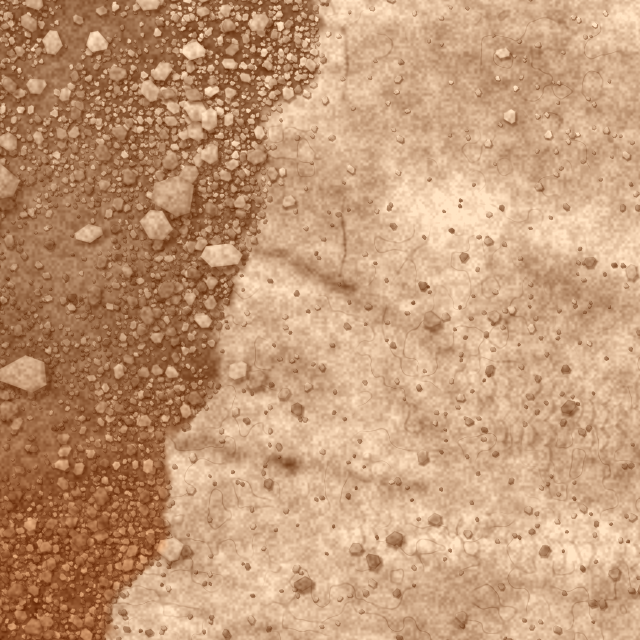
Give the GLSL for this texture, as a Shadertoy shader.

```glsl
// Aerial view of rust-brown gravel and boulders meeting pale, tyre-marked dry earth
#define DARK vec3(0.42, 0.21, 0.07)
#define PALE vec3(0.95, 0.82, 0.69)
#define GROUND_TONE 0.79
#define DIRT_TONE 0.36
#define MOTTLE 0.5
#define GRAIN 0.24
#define GRAVEL 0.85
#define SHADOW 0.5
#define TREAD 0.2

float hash(vec2 p) {
  vec3 q = fract(vec3(p.xyx) * 0.1031);
  q += dot(q, q.yzx + 33.33);
  return fract((q.x + q.y) * q.z);
}

float noise(vec2 p) {
  vec2 i = floor(p), f = fract(p);
  f = f * f * (3.0 - 2.0 * f);
  return mix(mix(hash(i), hash(i + vec2(1, 0)), f.x),
             mix(hash(i + vec2(0, 1)), hash(i + vec2(1, 1)), f.x), f.y);
}

float fbm(vec2 p) {
  float sum = 0.0, amp = 0.533;
  for (int i = 0; i < 4; i++) {
    sum += amp * noise(p);
    p = mat2(1.6, 1.2, -1.2, 1.6) * p + 7.3;
    amp *= 0.5;
  }
  return sum;
}

float blob(vec2 p, vec2 c, vec2 r) {
  vec2 q = (p - c) / r;
  return exp(-dot(q, q));
}

float stroke(vec2 p, vec4 s, float w) {
  vec2 d = p - s.xy, e = s.zw - s.xy;
  d -= e * clamp(dot(d, e) / dot(e, e), 0.0, 1.0);
  return exp(-dot(d, d) / (w * w));
}

// Border between gravel and earth, as x for a height
float border(float y) {
  return 0.17 + 0.085 * smoothstep(0.04, 0.16, y) + 0.07 * smoothstep(0.3, 0.4, y)
    + 0.085 * (smoothstep(0.42, 0.72, y) + smoothstep(0.8, 0.9, y));
}

float bareDirt(vec2 p) {
  return min(1.0, blob(p, vec2(0.08, 0.6), vec2(0.17, 0.14)) + blob(p, vec2(0.04, 0.29), vec2(0.11, 0.09))
    + blob(p, vec2(0.19, 0.96), vec2(0.09, 0.07)) + stroke(p, vec4(0.05, 0.82, 0.13, 0.98), 0.03));
}

// Irregular convex chip
float chip(vec2 q, float r, float seed) {
  float d = -1.0, a = seed * 6.283;
  vec2 n = vec2(cos(a), sin(a));
  for (int k = 0; k < 6; k++) {
    d = max(d, dot(q, n) - r * (0.58 + 0.42 * fract(seed * 91.7 + float(k) * 0.618)));
    n = mat2(0.5, 0.866, -0.866, 0.5) * n;
  }
  return d;
}

float addStone(float tone, vec2 q, float r, float seed, float face) {
  if (dot(q, q) > 4.0 * r * r) return tone;
  float aa = 0.8 / iResolution.y, d = chip(q, r, seed);
  float under = chip(q - r * vec2(0.18, -0.3), r, seed);
  tone *= 1.0 - SHADOW * (1.0 - smoothstep(-0.1 * r, 0.35 * r, under));
  face += 0.16 * dot(q, vec2(-0.4, 0.8)) / r + 0.22 * (noise(q * 140.0 + seed * 50.0) - 0.5);
  face -= 0.15 * smoothstep(-0.2 * r, 0.0, d);
  return mix(tone, face, 0.9 - 0.9 * smoothstep(-aa, aa, d));
}

// Gravel in four sizes, fine to coarse
float scatterStones(float tone, vec2 p) {
  float cells = 120.0;
  for (int i = 0; i < 36; i++) {
    int layer = i / 9;
    vec2 id = floor(p * cells) + vec2(i % 3 - 1, i / 3 % 3 - 1);
    vec2 key = id + float(layer) * 137.0 + 11.0;
    vec2 c = (id + 0.2 + 0.6 * vec2(hash(key), hash(key + 41.3))) / cells;
    float chance = GRAVEL * (1.0 - 0.95 * bareDirt(c)) * (1.0 - 0.26 * float(layer));
    chance *= 0.35 + 1.2 * noise(c * 11.0);
    chance *= 1.0 - 0.96 * smoothstep(-0.025, 0.025, c.x - border(c.y));
    if (hash(key + 83.1) < chance) {
      float h = hash(key + 19.7);
      float face = 0.3 + 0.45 * h * h + 0.24 * smoothstep(0.62, 0.85, c.y) + 0.12 * smoothstep(0.1, 0.4, c.x);
      tone = addStone(tone, p - c, (0.32 + 0.25 * h) / cells, hash(key + 61.9), face);
    }
    if (i % 9 == 8) cells *= 0.62;
  }
  return tone;
}

float earthTone(vec2 p) {
  vec2 w = p + 0.025 * (vec2(fbm(p * 18.0), fbm(p * 18.0 + 40.0)) - 0.5);
  float t = GROUND_TONE + MOTTLE * (fbm(p * 7.0) - 0.5) + 0.45 * (fbm(p * vec2(38, 46)) - 0.5);
  // Stains: centre, radius, tone change
  vec4 stains[8] = vec4[8](vec4(0.56, 0.98, 0.07, 0.16), vec4(0.98, 0.96, 0.09, 0.16),
    vec4(0.75, 0.92, 0.09, -0.2), vec4(0.69, 0.81, 0.07, -0.13), vec4(0.93, 0.07, 0.05, -0.25),
    vec4(0.79, 0.1, 0.06, -0.16), vec4(0.47, 0.41, 0.04, -0.12), vec4(0.31, 0.16, 0.06, -0.12));
  for (int i = 0; i < 8; i++) t += stains[i].w * blob(w, stains[i].xy, stains[i].z * vec2(1.2, 0.8));
  // Bands, then creases and cracks: ends; width, tone change
  vec4 ends[10] = vec4[10](vec4(0.64, 0.69, 1, 0.59), vec4(0.55, 0.15, 1, 0.15), vec4(0.5, 0.8, 0.65, 0.68),
    vec4(0.89, 0.55, 1, 0.51), vec4(0.41, 0.61, 0.54, 0.55), vec4(0.54, 0.55, 0.69, 0.46),
    vec4(0.28, 0.31, 0.46, 0.275), vec4(0.46, 0.275, 0.66, 0.235),
    vec4(0.545, 0.95, 0.54, 0.85), vec4(0.54, 0.69, 0.53, 0.57));
  vec2 ink[10] = vec2[10](vec2(0.05, 0.2), vec2(0.05, 0.14), vec2(0.03, 0.1), vec2(0.028, -0.2),
    vec2(0.014, -0.3), vec2(0.014, -0.18), vec2(0.014, -0.3), vec2(0.012, -0.2), vec2(0.003, -0.25), vec2(0.003, -0.25));
  float rough = 0.5 + noise(p * 60.0);
  for (int i = 0; i < 10; i++) t += ink[i].y * stroke(w, ends[i], ink[i].x) * (i < 4 ? 1.0 : rough);
  float crack = 1.0 - smoothstep(0.0, 0.07, abs(noise(w * 42.0) - 0.5));
  t -= 0.16 * crack * smoothstep(0.45, 0.7, noise(p * 13.0));
  // Curved tread bars in rows
  float bow = fract((w.y + 0.08 * w.x) * 27.0) - 0.5;
  float bar = smoothstep(0.25, 0.48, abs(fract(w.x * 44.0 + 1.6 * bow * bow) - 0.5)) + 0.5 * smoothstep(0.36, 0.5, abs(bow));
  float worn = stroke(p, vec4(0.78, 0.36, 1, 0.34), 0.1) + stroke(p, vec4(0.58, 0.17, 1, 0.13), 0.04);
  return t - TREAD * (bar - 0.3) * worn * (0.3 + 0.9 * noise(p * 22.0));
}

void mainImage(out vec4 fragColor, in vec2 fragCoord) {
  vec2 p = fragCoord / iResolution.xy;
  float earth = smoothstep(-0.012, 0.014, p.x - border(p.y) + 0.05 * (fbm(p * 24.0) - 0.5));
  float dirt = DIRT_TONE - 0.13 * (1.0 - bareDirt(p)) + 0.1 * blob(p, vec2(0.1, 0.62), vec2(0.2));
  dirt += 0.32 * (fbm(p * 20.0) - 0.5) - 0.08 * (1.0 - smoothstep(0.0, 0.4, p.y));
  float tone = scatterStones(mix(dirt, earthTone(p), earth), p);
  // Boulders: centre, radius, face tone
  vec4 boulders[9] = vec4[9](vec4(0.27, 0.69, 0.036, 0.72), vec4(0.243, 0.648, 0.028, 0.82),
    vec4(0.346, 0.602, 0.027, 0.98), vec4(0, 0.718, 0.033, 0.7), vec4(0.036, 0.418, 0.036, 0.8),
    vec4(0.138, 0.635, 0.021, 0.85), vec4(0.318, 0.5, 0.014, 0.9), vec4(0.372, 0.422, 0.017, 0.95),
    vec4(0.265, 0.14, 0.021, 0.86));
  for (int i = 0; i < 9; i++) {
    vec4 b = boulders[i];
    tone = addStone(tone, (p - b.xy) * vec2(0.85, 1.1), b.z, hash(b.xy * 97.0 + 5.0), b.w);
  }
  tone += GRAIN * (noise(p * 230.0) + 0.5 * noise(p * 110.0) - 0.75);
  vec3 color = mix(DARK, PALE, clamp(tone, -0.2, 1.12));
  // Rust on the lower dirt
  color *= mix(vec3(1), vec3(1.04, 0.93, 0.82), (1.0 - earth) * (1.0 - smoothstep(0.1, 0.5, p.y)));
  fragColor = vec4(clamp(color, 0.0, 1.0), 1.0);
}
```
